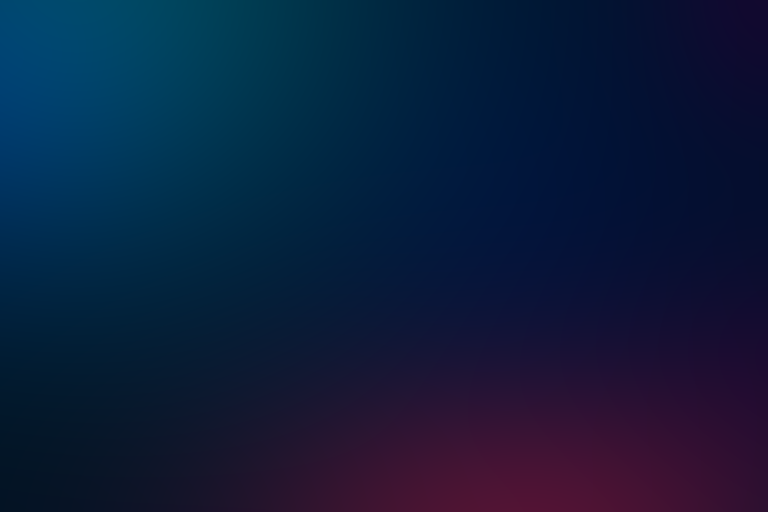
Write a Shadertoy shader that draws this background.

```glsl
// Soft elliptical falloff: 1 at the centre, fading with distance
float glow(vec2 p, vec2 centre, vec2 radius) {
    vec2 d = (p - centre) / radius;
    return exp(-dot(d, d));
}

void mainImage(out vec4 fragColor, in vec2 fragCoord) {
    vec2 uv = fragCoord / iResolution.xy;

    // Night base, darker toward the lower left
    vec3 color = vec3(0.0, 0.06, 0.17);
    color -= vec3(0.0, 0.0, 0.04) * glow(uv, vec2(0.0, 0.05), vec2(0.4, 0.35));

    // Teal light with a bluer left edge
    color += vec3(0.0, 0.23, 0.17) * glow(uv, vec2(0.1, 1.05), vec2(0.435, 0.62));
    color += vec3(0.0, 0.0, 0.14) * glow(uv, vec2(-0.05, 0.82), vec2(0.28, 0.36));

    // Deep indigo band through the centre
    color += vec3(0.0, 0.0, 0.045) * glow(uv, vec2(0.66, 0.58), vec2(0.25, 0.38));

    // Crimson light from below
    color += vec3(0.33, 0.015, 0.03) * glow(uv, vec2(0.68, -0.05), vec2(0.38, 0.32));

    // Violet tints along the right edge
    color += vec3(0.06, -0.02, 0.01) * glow(uv, vec2(1.05, 0.28), vec2(0.22, 0.25));
    color += vec3(0.07, -0.03, 0.01) * glow(uv, vec2(1.0, 1.02), vec2(0.15, 0.28));

    fragColor = vec4(clamp(color, 0.0, 1.0), 1.0);
}
```
